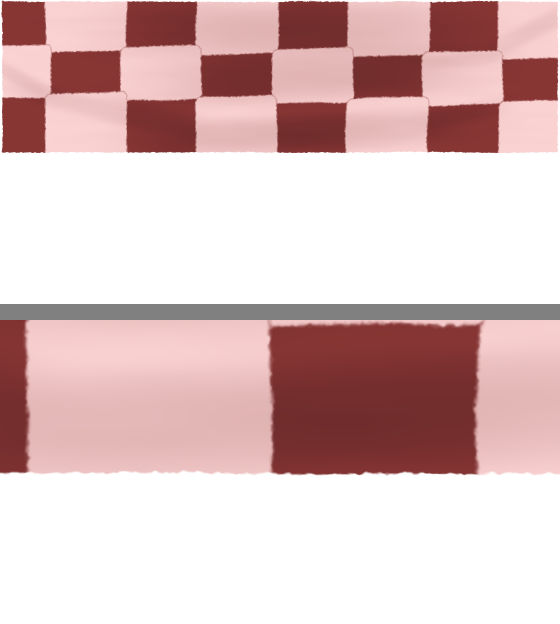
Top, the full canvas; bottom, a detail of the centre.
A WebGL 2 fragment shader for this pattern:

```glsl
#version 300 es
precision highp float;
// A hand-painted checked ribbon, three rows by eight columns, above blank white.
// Pale rounded boxes are laid over a dark band in a loop; noise roughens their
// edges and soft elliptical folds shade both paints.
#define CELL_W 0.2482       // column pitch, in canvas heights
#define FIRST_EDGE 0.158    // right side of the narrow first column
#define SWELL 0.010         // how far pale checks spread over dark ones
#define CORNER 0.019
#define TILT 0.025
#define WOBBLE 0.008
#define BRISTLE 0.005
#define RIM_WIDTH 0.0022
#define SOFTNESS 0.0016
#define FOLD_DEPTH 0.95

uniform vec2 u_resolution;
out vec4 fragColor;

const vec3 WHITE = vec3(1.0);
const vec3 PINK = vec3(0.98, 0.822, 0.82);
const vec3 PINK_SHADE = vec3(0.87, 0.69, 0.69);
const vec3 MAROON = vec3(0.535, 0.212, 0.205);
const vec3 MAROON_SHADE = vec3(0.43, 0.17, 0.17);
const vec3 RIM = vec3(0.72, 0.48, 0.48);

float hash(vec2 p) {
  vec3 q = fract(p.xyx * vec3(0.1031, 0.1030, 0.0973));
  q += dot(q, q.yzx + 33.33);
  return fract((q.x + q.y) * q.z);
}

float noise(vec2 p) {
  vec2 i = floor(p), f = fract(p);
  f = f * f * (3.0 - 2.0 * f);
  vec2 e = vec2(0.0, 1.0);
  return mix(mix(hash(i), hash(i + e.yx), f.x),
             mix(hash(i + e.xy), hash(i + e.yy), f.x), f.y);
}

float boxDistance(vec2 p, vec2 halfSize, float radius) {
  vec2 d = abs(p) - halfSize + radius;
  return length(max(d, 0.0)) + min(max(d.x, d.y), 0.0) - radius;
}

// Height of the line between rows; inner lines sink to the right.
float rowEdge(int i, float x) {
  if (i == 0) return 1.03;
  if (i == 1) return 0.844 - 0.0145 * x;
  if (i == 2) return 0.690 - 0.0175 * x;
  return 0.47;
}

// Soft cloth shadows: centre and radii of each fold, then its slope.
float foldShade(vec2 p) {
  const vec4 folds[9] = vec4[9](
    vec4(0.97, 0.90, 0.52, 0.085), vec4(1.03, 0.75, 0.46, 0.075),
    vec4(0.98, 0.56, 0.46, 0.055), vec4(0.25, 0.66, 0.20, 0.032),
    vec4(1.77, 0.91, 0.15, 0.032), vec4(0.07, 0.74, 0.09, 0.025),
    vec4(1.50, 0.62, 0.14, 0.030), vec4(1.50, 0.80, 0.13, 0.020),
    vec4(0.52, 0.61, 0.16, 0.045));
  const float slopes[9] = float[9](0.0, 0.05, 0.05, -0.25, 0.5, -0.5, 0.2, 0.1, -0.25);
  float lit = 1.0;
  for (int i = 0; i < 9; i++) {
    vec2 d = p - folds[i].xy;
    d.y -= slopes[i] * d.x;
    d /= folds[i].zw;
    float depth = i < 3 ? 0.9 : 0.5;
    lit *= 1.0 - depth * exp(-dot(d * d, d * d) * 0.5 - 0.25 * dot(d, d));
  }
  return 1.0 - lit;
}

void main() {
  vec2 p = gl_FragCoord.xy / u_resolution.y;
  float soft = max(SOFTNESS, 0.7 / u_resolution.y);

  // Broad hand wobble and fine dry-brush bristle
  vec2 wobble = vec2(noise(p * 9.0), noise(p * 9.0 + 47.0)) - 0.5;
  float bristle = BRISTLE * (0.65 * noise(p * 130.0) + 0.35 * noise(p * 260.0) - 0.5);
  vec2 q = p + WOBBLE * wobble;

  // Shared shading with a faint streaky grain
  float shade = foldShade(p) * FOLD_DEPTH;
  shade = clamp(shade + 0.12 * (noise(p * vec2(9.0, 45.0)) - 0.5), 0.0, 1.0);
  vec3 pale = mix(PINK, PINK_SHADE, shade);
  vec3 color = mix(MAROON, MAROON_SHADE, shade);

  // Pale checks on alternate cells
  for (int row = 0; row < 3; row++) {
    for (int col = 1 - row % 2; col < 8; col += 2) {
      float cx = FIRST_EDGE + (float(col) - 0.5) * CELL_W;
      float top = rowEdge(row, cx), bottom = rowEdge(row + 1, cx);
      vec2 id = vec2(float(col), float(row));
      vec2 jitter = vec2(hash(id + 3.0), hash(id + 19.0)) - 0.5;
      vec2 d = q - vec2(cx, 0.5 * (top + bottom)) - 0.006 * jitter;
      d.y -= TILT * d.x;
      vec2 halfSize = 0.5 * vec2(CELL_W, top - bottom) + SWELL;
      float dist = boxDistance(d, halfSize, CORNER) + bristle;
      float rim = 1.0 - smoothstep(0.0, RIM_WIDTH + soft, abs(dist));
      color = mix(color, pale, 1.0 - smoothstep(-soft, soft, dist));
      color = mix(color, RIM, 0.5 * rim);
    }
  }

  // Ragged outline of the whole ribbon
  vec2 ribbon = p - vec2(0.921, 0.747) + 0.004 * wobble;
  float edge = boxDistance(ribbon, vec2(0.914, 0.248), 0.004) + bristle;
  color = mix(color, WHITE, smoothstep(-soft, soft, edge));
  fragColor = vec4(color, 1.0);
}
```
